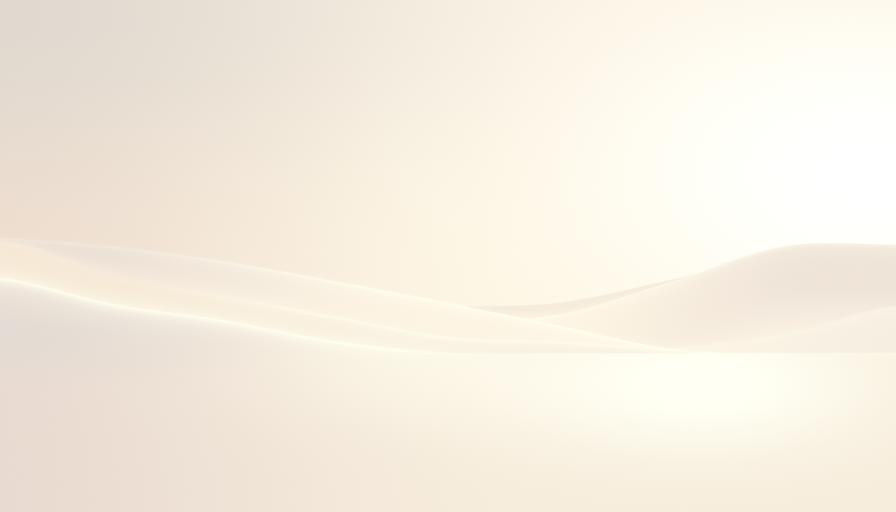
Reproduce this background procedurally as a WebGL 2 fragment shader.

```glsl
#version 300 es
precision highp float;
// Pale dunes under a hazy low sun, over a softly glowing floor.
// Each dune is a smooth height curve; layers are painted back to front,
// with a tinted body, a crisp lit crest and a faint halo above the crest.
uniform vec2 u_resolution;
out vec4 outColor;

const vec3 WARM_WHITE = vec3(1.0, 0.995, 0.935);
const vec3 MID_TONE = vec3(0.978, 0.944, 0.884);

float hash(vec2 p) {
  return fract(sin(dot(p, vec2(127.1, 311.7))) * 43758.5453);
}

// Smooth curve through nine heights spaced evenly across the canvas
float curve(float x, float h[9]) {
  float s = clamp(x, 0.0, 0.9999) * 8.0;
  int i = int(s);
  float t = s - float(i);
  float a = h[max(i - 1, 0)], b = h[i], c = h[i + 1], d = h[min(i + 2, 8)];
  float m0 = 0.5 * (c - a), m1 = 0.5 * (d - b);
  float t2 = t * t, t3 = t2 * t;
  return b * (2.0 * t3 - 3.0 * t2 + 1.0) + m0 * (t3 - 2.0 * t2 + t)
       + c * (3.0 * t2 - 2.0 * t3) + m1 * (t3 - t2);
}

// Elliptical soft light
float glow(vec2 p, vec2 center, vec2 radius) {
  vec2 q = (p - center) / radius;
  return exp(-dot(q, q));
}

// Paint a body below its crest; depth is positive below the curve
vec3 paintLayer(vec3 under, vec3 body, float depth, float rim, float rimWidth, float soft) {
  float cover = smoothstep(-soft, soft, depth);
  float inside = max(depth, 0.0) / rimWidth;
  float light = 0.55 * exp(-inside * 1.8) + 0.45 * exp(-inside * 0.45);
  vec3 lit = mix(body, WARM_WHITE, rim * light);
  vec3 haze = mix(under, WARM_WHITE, 0.2 * rim * exp(-max(-depth, 0.0) / (rimWidth * 0.5)));
  return mix(haze, lit, cover);
}

vec3 skyColor(vec2 p) {
  vec3 high = mix(vec3(0.893, 0.862, 0.822), vec3(0.985, 0.950, 0.890), smoothstep(-0.05, 0.80, p.x));
  vec3 low = mix(vec3(0.937, 0.878, 0.822), vec3(0.990, 0.956, 0.884), smoothstep(-0.05, 0.60, p.x));
  vec3 col = mix(low, high, smoothstep(0.48, 0.98, p.y));
  col = mix(col, vec3(1.0, 0.986, 0.935), 0.9 * glow(p, vec2(0.93, 0.67), vec2(0.38, 0.40)));
  return mix(col, vec3(1.0, 1.0, 0.985), glow(p, vec2(0.97, 0.66), vec2(0.24, 0.26)));
}

vec3 floorColor(vec2 p) {
  vec3 col = mix(vec3(0.922, 0.867, 0.827), vec3(0.968, 0.930, 0.866), smoothstep(-0.05, 0.6, p.x));
  // Cool shadow resting on the left slope
  col = mix(col, vec3(0.895, 0.870, 0.838), 0.85 * glow(p, vec2(-0.02, 0.345), vec2(0.24, 0.065)));
  col = mix(col, vec3(0.994, 0.972, 0.910), 0.7 * glow(p, vec2(0.57, 0.27), vec2(0.26, 0.11)));
  return mix(col, vec3(1.0, 0.998, 0.950), glow(p, vec2(0.785, 0.250), vec2(0.19, 0.135)));
}

void main() {
  vec2 p = gl_FragCoord.xy / u_resolution;
  float edge = max(0.0018, 0.6 / u_resolution.y);

  float farRidge = curve(p.x, float[9](0.30, 0.30, 0.30, 0.38, 0.400, 0.409, 0.454, 0.50, 0.50));
  float rightDune = curve(p.x, float[9](0.31, 0.31, 0.31, 0.34, 0.370, 0.386, 0.450, 0.519, 0.523));
  float rightFoot = curve(p.x, float[9](0.30, 0.30, 0.30, 0.30, 0.300, 0.305, 0.320, 0.347, 0.402));
  float leftDune = curve(p.x, float[9](0.534, 0.518, 0.489, 0.450, 0.408, 0.363, 0.318, 0.306, 0.304));
  float leftFold = curve(p.x, float[9](0.530, 0.459, 0.420, 0.381, 0.341, 0.332, 0.316, 0.305, 0.303));
  float front = curve(p.x, float[9](0.457, 0.406, 0.374, 0.333, 0.311, 0.310, 0.310, 0.310, 0.310));

  vec3 col = skyColor(p);

  // Far ridge and the large dune on the right
  float depth = farRidge - p.y;
  vec3 farBody = mix(vec3(0.962, 0.920, 0.855), vec3(0.980, 0.945, 0.885), smoothstep(0.0, 0.03, depth));
  col = paintLayer(col, farBody, depth, 0.15, 0.006, edge);

  depth = rightDune - p.y;
  vec3 duneBody = mix(vec3(0.990, 0.953, 0.885), vec3(0.943, 0.900, 0.853), smoothstep(0.62, 0.92, p.x));
  duneBody = mix(duneBody, vec3(0.982, 0.949, 0.890), smoothstep(0.07, 0.20, depth));
  col = paintLayer(col, duneBody, depth, 0.6, 0.009, edge);
  vec3 footBody = mix(vec3(0.980, 0.946, 0.887), vec3(0.967, 0.934, 0.884), smoothstep(0.8, 1.0, p.x));
  col = paintLayer(col, footBody, rightFoot - p.y, 0.35, 0.016, 0.005);

  // Left dune, darkest below its crest and brighter toward the fold
  vec3 leftBody = mix(vec3(0.918, 0.868, 0.827), vec3(0.988, 0.953, 0.888), smoothstep(0.0, 0.50, p.x));
  depth = leftDune - p.y;
  float nearFold = clamp(depth / max(leftDune - leftFold, 0.01), 0.0, 1.0);
  leftBody = mix(leftBody, vec3(0.990, 0.956, 0.890), 0.6 * nearFold * nearFold);
  col = paintLayer(col, leftBody, depth, mix(0.35, 1.0, smoothstep(0.1, 0.5, p.x)), 0.008, edge);

  // Creamy fold in front of the left dune
  float foldSoft = mix(0.012, edge, smoothstep(0.12, 0.40, p.x));
  vec3 foldBody = mix(vec3(0.966, 0.914, 0.840), vec3(0.974, 0.934, 0.870), smoothstep(0.0, 0.5, p.x));
  float foldRim = 0.85 * smoothstep(0.12, 0.38, p.x);
  col = paintLayer(col, foldBody, leftFold - p.y, foldRim, 0.008, foldSoft);

  // Bright front slope flowing into the level floor
  float slope = 1.0 - smoothstep(0.40, 0.62, p.x);
  float frontDepth = front - p.y;
  col = mix(col, WARM_WHITE, 0.45 * slope * exp(-max(-frontDepth, 0.0) / 0.018));
  float rimWidth = mix(0.006, 0.016, slope);
  col = paintLayer(col, floorColor(p), frontDepth, mix(0.35, 1.0, slope), rimWidth, edge);

  // Deepen tones around the middle, then dither finely against banding
  col = MID_TONE + (col - MID_TONE) * 1.16;
  col += (hash(floor(gl_FragCoord.xy)) - 0.5) / 255.0;
  outColor = vec4(clamp(col, 0.0, 1.0), 1.0);
}
```
